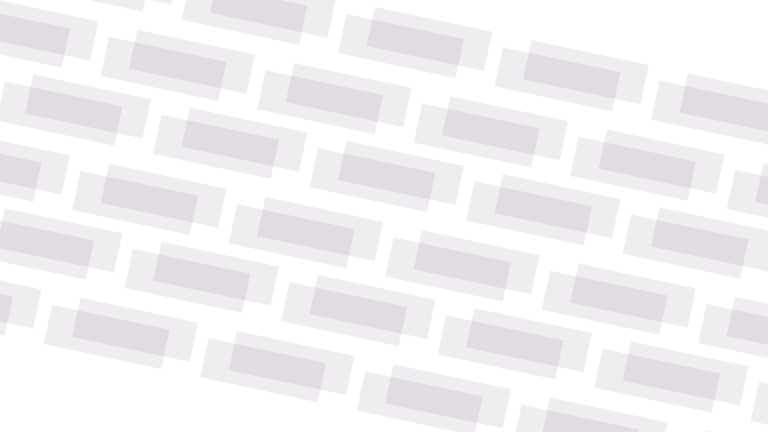
Reproduce this pattern procedurally as a Shadertoy shader.

```glsl
// Slanted rows of paired translucent bars on white, darker where a pair overlaps.
// The canvas is rotated into bar space, then two staggered rows per tile are
// repeated: endlessly along the rows, a limited number of times across them.

// Lengths are fractions of UNITS_HIGH, the canvas height; y points down.
const float UNITS_HIGH = 432.0;
const float TILT = radians(12.0);
const vec2 TILE = vec2(160.0, 137.0);
const vec2 FIRST_ROW = vec2(-5.5, -39.2);     // centre of a pair in the middle tile
const vec2 ROW_STAGGER = vec2(-67.5, 71.7);   // step to the second row of a tile
const float TILES_EACH_WAY = 1.0;             // tiles above and below the middle one
const vec2 BAR_HALF_SIZE = vec2(60.0, 20.0);
const vec2 BAR_SHIFT = vec2(13.15, -6.45);    // each bar's offset from the pair centre

const vec3 PAPER = vec3(1.0);
const vec3 SINGLE_TINT = vec3(0.936, 0.928, 0.940);
const vec3 OVERLAP_TINT = vec3(0.879, 0.862, 0.886);

// Smooth coverage of a bar centred on the origin.
float barCoverage(vec2 p, float pixel) {
    vec2 d = abs(p) - BAR_HALF_SIZE;
    return clamp(0.5 - max(d.x, d.y) / pixel, 0.0, 1.0);
}

// Position relative to the nearest pair, with the row count limited.
vec2 repeatPairs(vec2 p) {
    vec2 cell = floor(p / TILE + 0.5);
    cell.y = clamp(cell.y, -TILES_EACH_WAY, TILES_EACH_WAY);
    return p - cell * TILE;
}

void mainImage(out vec4 fragColor, in vec2 fragCoord) {
    float pixel = UNITS_HIGH / iResolution.y;
    vec2 p = (fragCoord - 0.5 * iResolution.xy) * pixel;
    p.y = -p.y;

    // Rotate so that bars lie along x.
    float c = cos(TILT), s = sin(TILT);
    p = vec2(c * p.x + s * p.y, c * p.y - s * p.x);

    vec3 color = PAPER;
    for (int row = 0; row < 2; row++) {
        vec2 q = repeatPairs(p - FIRST_ROW - float(row) * ROW_STAGGER);
        float upper = barCoverage(q - BAR_SHIFT, pixel);
        float lower = barCoverage(q + BAR_SHIFT, pixel);
        color = mix(color, SINGLE_TINT, max(upper, lower));
        color = mix(color, OVERLAP_TINT, min(upper, lower));
    }
    fragColor = vec4(color, 1.0);
}
```
